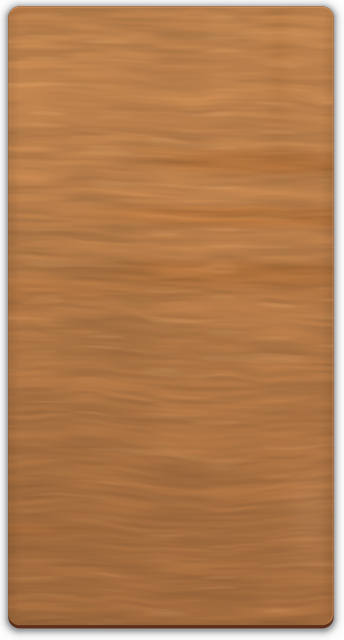
Give the GLSL for this texture, as a WebGL 1 fragment shader.

```glsl
precision highp float;
// Rounded upright board of warm brown wood with fine horizontal grain and a soft shadow.
uniform vec2 u_resolution;

const vec3 WOOD_TOP = vec3(0.735, 0.505, 0.300);
const vec3 WOOD_BOTTOM = vec3(0.630, 0.415, 0.238);
const vec3 WOOD_AMBER = vec3(0.700, 0.425, 0.195);
const vec3 RIM_DARK = vec3(0.370, 0.190, 0.110);
const vec3 RIM_LIGHT = vec3(0.840, 0.600, 0.400);
const vec3 PAPER = vec3(0.995);
const vec3 SHADOW = vec3(0.520, 0.525, 0.540);

float hash(vec2 p) {
  return fract(sin(dot(p, vec2(127.1, 311.7))) * 43758.5453);
}

float noise(vec2 p) {
  vec2 i = floor(p);
  vec2 f = fract(p);
  f = f * f * (3.0 - 2.0 * f);
  return mix(mix(hash(i), hash(i + vec2(1.0, 0.0)), f.x),
             mix(hash(i + vec2(0.0, 1.0)), hash(i + vec2(1.0, 1.0)), f.x), f.y);
}

// Signed noise, stretched by a separate frequency on each axis
float streaks(vec2 p, vec2 frequency, float seed) {
  return noise(p * frequency + seed) - 0.5;
}

float roundedBox(vec2 p, vec2 halfSize, float radius) {
  vec2 q = abs(p) - halfSize + radius;
  return length(max(q, 0.0)) + min(max(q.x, q.y), 0.0) - radius;
}

float cover(float dist, float pixel) {
  return 1.0 - smoothstep(-0.6 * pixel, 0.6 * pixel, dist);
}

// Bend the fibres gently so that they rise, sink and merge
vec2 bendFibres(vec2 p) {
  float sway = 0.022 * streaks(p, vec2(4.0, 5.0), 3.7);
  float ripple = 0.006 * streaks(p, vec2(19.0, 28.0), 11.3);
  return vec2(p.x, p.y + sway + ripple);
}

vec3 woodColor(vec2 p, float height) {
  vec2 q = bendFibres(p);
  float bands = streaks(q, vec2(2.2, 24.0), 5.1);
  float grain = streaks(q, vec2(7.0, 75.0), 17.9);
  float fibre = streaks(q, vec2(13.0, 155.0), 29.3);
  float hair = streaks(q, vec2(24.0, 250.0), 41.7);
  float fleck = smoothstep(0.20, 0.44, streaks(q, vec2(11.0, 115.0), 53.2));
  float cloud = streaks(p, vec2(5.0, 4.0), 61.0);

  vec3 color = mix(WOOD_BOTTOM, WOOD_TOP, smoothstep(0.0, 1.0, height));
  color = mix(color, WOOD_AMBER, 0.5 * smoothstep(0.05, 0.4, -bands));
  float tone = 0.055 * bands + 0.075 * grain + 0.085 * fibre + 0.05 * hair;
  color *= 1.0 + 1.15 * tone + 0.035 * cloud;
  return color + fleck * vec3(0.030, 0.032, 0.028);
}

// Pale upright sheen near the lower right and a dim one at the upper right
float sheen(vec2 p, vec2 center, vec2 spread) {
  vec2 d = (p - center) / spread;
  return exp(-dot(d, d));
}

void main() {
  float pixel = 1.0 / u_resolution.y;
  vec2 p = gl_FragCoord.xy * pixel;
  float width = u_resolution.x * pixel;

  // Board and its face, which leaves a thick lower rim
  vec2 center = vec2(0.497 * width, 0.504);
  vec2 halfSize = vec2(0.473 * width, 0.486);
  float radius = 0.018;
  float rim = 0.0026;
  float board = roundedBox(p - center, halfSize, radius);
  float face = roundedBox(p - center - vec2(0.0, rim),
                          halfSize - vec2(0.0, rim), radius);

  // Soft shadow, slightly lowered
  float fall = roundedBox(p - center + vec2(0.0, 0.002), halfSize, radius);
  float shade = exp(-pow(max(fall, 0.0) / 0.0065, 1.4));
  vec3 color = mix(PAPER, SHADOW, 0.78 * shade);

  // Wood face with soft reflections and darker sides
  vec3 wood = woodColor(p, p.y);
  wood += 0.035 * sheen(p, vec2(0.90 * width, 0.19), vec2(0.035, 0.075));
  wood -= 0.022 * sheen(p, vec2(0.81 * width, 0.90), vec2(0.018, 0.13));
  wood *= 1.0 - 0.07 * smoothstep(-0.022, 0.0, face);

  // Bright hairline along the top and right edges
  vec2 side = (p - center) / halfSize;
  float lit = max(smoothstep(0.97, 0.99, side.y), 0.6 * smoothstep(0.95, 0.98, side.x));
  wood = mix(wood, RIM_LIGHT, 0.7 * lit * smoothstep(-0.0035, -0.0005, face));

  color = mix(color, RIM_DARK, cover(board, pixel));
  color = mix(color, wood, cover(face, pixel));
  gl_FragColor = vec4(color, 1.0);
}
```
